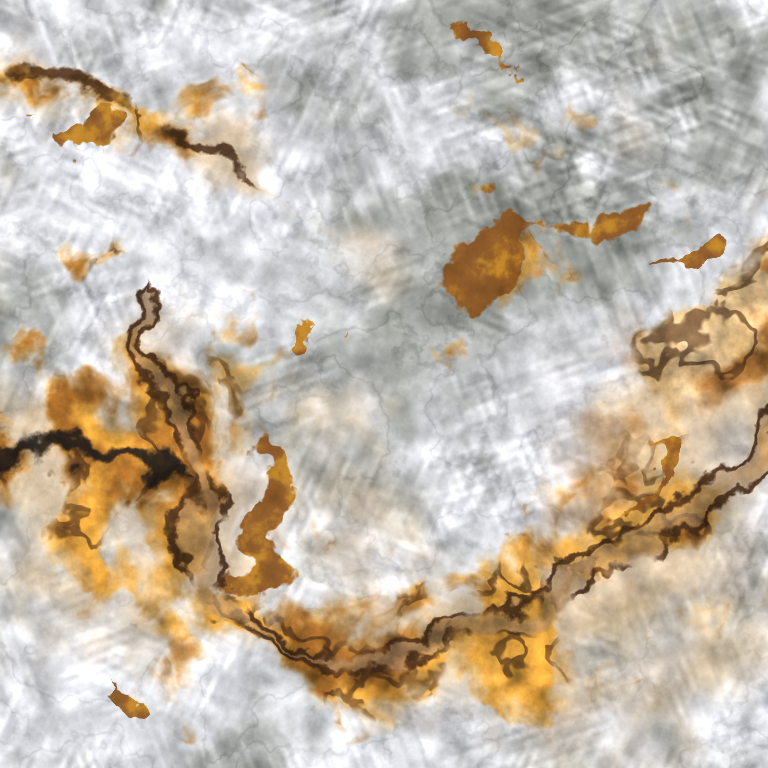
Give the GLSL for this texture, as a WebGL 2 fragment shader.

```glsl
#version 300 es
precision highp float;

uniform vec2 u_resolution;
out vec4 fragColor;

const vec3 WHITE = vec3(0.90, 0.905, 0.925);
const vec3 GREY = vec3(0.64, 0.65, 0.63);
const vec3 TAN = vec3(0.84, 0.71, 0.53);
const vec3 GOLD = vec3(0.86, 0.59, 0.17);
const vec3 BROWN = vec3(0.58, 0.36, 0.15);
const vec3 DARK = vec3(0.27, 0.17, 0.10);
const vec3 BLACK = vec3(0.13, 0.11, 0.10);
const float WARP = 0.15;
const float WIGGLE = 0.07;
const float HALO_WIDTH = 0.045;
const float GRAIN_CONTRAST = 0.55;
const float NEEDLE_CONTRAST = 0.17;
const int BLOBS = 8;

float hash(vec2 p) {
    return fract(sin(dot(p, vec2(127.1, 311.7))) * 43758.5453);
}

float noise(vec2 p) {
    vec2 i = floor(p), f = fract(p);
    f = f * f * (3.0 - 2.0 * f);
    return mix(mix(hash(i), hash(i + vec2(1, 0)), f.x),
               mix(hash(i + vec2(0, 1)), hash(i + vec2(1, 1)), f.x), f.y);
}

mat2 rotation(float a) {
    return mat2(cos(a), sin(a), -sin(a), cos(a));
}

float fbm(vec2 p) {
    float sum = 0.0, weight = 0.5;
    for (int i = 0; i < 5; i++) {
        sum += weight * noise(p);
        p = rotation(0.6) * p * 2.03 + 11.3;
        weight *= 0.52;
    }
    return sum;
}

float glow(vec2 p, vec2 centre, vec2 radius) {
    vec2 r = (p - centre) / radius;
    return exp(-dot(r, r));
}

float line(float d, float width) {
    return 1.0 - smoothstep(width * 0.4, width + 0.003, d);
}

// Crystal needles lying in a few crossing directions
float needles(vec2 p) {
    float sum = 0.0;
    for (int i = 0; i < 4; i++) {
        float k = float(i);
        vec2 r = rotation(0.4 + 0.8 * k) * p;
        float patchMask = smoothstep(0.4, 0.75, noise(p * 8.0 + 9.0 * k));
        sum += (noise(r * vec2(24.0, 150.0) + k * 5.0) - 0.5) * patchMask;
    }
    return sum;
}

vec3 stone(vec2 p, vec2 warp) {
    float cloud = 0.6 * fbm(p * 4.5 + warp + 3.0) + 0.4 * fbm(p * 15.0 + 7.0);
    vec3 col = mix(WHITE, GREY, smoothstep(0.42, 0.68, cloud));
    float facet = 1.0 - smoothstep(0.0, 0.05, abs(fbm(p * 17.0 + 31.0) - 0.5));
    return col - 0.07 * facet + NEEDLE_CONTRAST * needles(p);
}

// Tapered rust inclusions spread by a low-discrepancy sequence
float inclusions(vec2 p, float rough) {
    float mask = 0.0;
    for (int i = 0; i < BLOBS; i++) {
        float k = float(i);
        vec2 centre = fract(vec2(0.62, 0.69) + k * vec2(0.7549, 0.5698));
        float size = mix(0.045, 0.016, min(k / 3.0, 1.0));
        vec2 r = rotation(-0.3 - 1.3 * k) * (p - centre) / size;
        r.y -= 0.5 * sin(r.x * 1.5);
        float t = clamp(r.x / 4.0, 0.0, 1.0);
        float radius = mix(1.0, 0.2, smoothstep(0.0, 0.5, t));
        float d = length(r - vec2(4.0 * t, 0.0)) - radius + 2.2 * (rough - 0.5);
        mask = max(mask, 1.0 - smoothstep(-0.08, 0.12, d));
    }
    return mask;
}

void main() {
    vec2 p = gl_FragCoord.xy / min(u_resolution.x, u_resolution.y);
    vec2 warp = vec2(fbm(p * 5.0), fbm(p * 5.0 + 17.0)) - 0.5;
    vec2 fine = vec2(fbm(p * 22.0 + 4.0), fbm(p * 22.0 + 41.0)) - 0.5;
    vec2 q = p + WARP * warp + WIGGLE * fine;
    float grain = fbm(p * 34.0 + 2.0) - 0.5;
    float rough = fbm(p * 14.0 + 5.0);

    // Distances to the sweeping, black and upper veins
    float rise = exp((0.2 - q.x) * 12.0);
    float slope = 0.9 * q.x * q.x - 6.0 * rise;
    float sweep = abs(q.y - 0.1 - 0.3 * q.x * q.x * q.x - 0.5 * rise) / sqrt(1.0 + slope * slope);
    sweep += 0.4 * max(q.y - 0.58, 0.0);
    float black = abs(q.y - 0.385 - 0.03 * sin(q.x * 14.0)) + 0.6 * max(q.x - 0.2, 0.0);
    float upper = abs(q.y - 0.94 + 0.2 * q.x + 0.8 * q.x * q.x) + 0.4 * max(q.x - 0.33, 0.0);

    // Where iron has soaked into the stone
    float band = glow(rotation(-0.887) * (q - vec2(0.92, 0.52)), vec2(0.0), vec2(0.22, 0.08));
    float field = 0.9 * exp(-min(sweep, min(black, upper)) / HALO_WIDTH) + 0.8 * band
        + 0.75 * glow(q, vec2(0.34, 0.45), vec2(0.13, 0.12))
        + 0.65 * glow(q, vec2(0.87, 0.17), vec2(0.20, 0.17))
        + 0.6 * glow(q, vec2(0.05, 0.38), vec2(0.10, 0.13))
        + 0.12 * (1.0 - smoothstep(0.3, 0.6, p.y));
    float wash = smoothstep(0.2, 0.85, field + 1.5 * (fbm(p * 6.0 + 23.0) - 0.5));
    float stain = smoothstep(0.52, 0.95, 0.1 + 0.8 * field + 2.2 * (fbm(p * 9.0 + 2.0 * warp) - 0.5));
    float rust = smoothstep(0.48, 0.66, rough) * max(stain, 0.8 * band);
    float threads = line(abs(fbm(p * 8.0 + warp + 13.0) - 0.5), 0.028) * stain;

    vec3 col = stone(p, warp);
    col = mix(col, TAN, 0.65 * wash);
    col = mix(col, GOLD, 0.85 * stain * (1.0 - 0.7 * band));
    col = mix(col, BROWN, 0.8 * rust);
    col = mix(col, DARK, 0.65 * threads);

    // Inclusions and vein cores
    col = mix(col, mix(BROWN, GOLD * 0.8, smoothstep(0.45, 0.65, 0.5 + grain)), 0.95 * inclusions(q, rough));
    float width = 0.004 + 0.018 * noise(p * 8.0 + 3.0);
    float broken = smoothstep(0.36, 0.52, fbm(p * 11.0 + 51.0));
    col = mix(col, mix(BROWN, GREY, 0.45), 0.65 * line(sweep, width));
    col = mix(col, DARK, 0.9 * broken * line(abs(sweep - width), 0.0045));
    col = mix(col, DARK, 0.85 * broken * line(upper, 0.7 * width));
    col = mix(col, BLACK, 0.9 * line(black, 0.006 + 0.8 * width));

    col *= 1.0 + GRAIN_CONTRAST * grain * (1.0 + 0.9 * stain);
    fragColor = vec4(clamp(col, 0.0, 1.0), 1.0);
}
```
